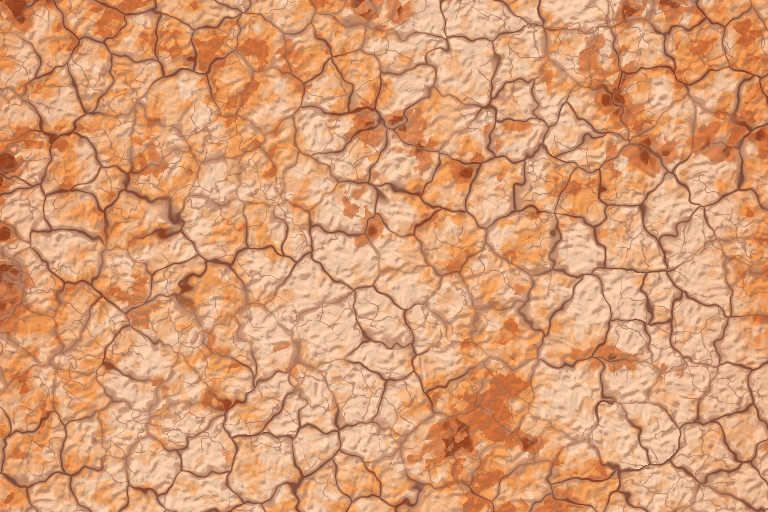
Reproduce this texture procedurally as a Shadertoy shader.

```glsl
// Sunbaked, cracked clay with peach plates, orange stains and flaky relief.

const vec3 PALE   = vec3(0.94, 0.77, 0.635);
const vec3 PEACH  = vec3(0.925, 0.69, 0.505);
const vec3 ORANGE = vec3(0.92, 0.605, 0.35);
const vec3 RUST   = vec3(0.79, 0.43, 0.23);
const vec3 TAN    = vec3(0.76, 0.55, 0.43);
const vec3 UMBER  = vec3(0.48, 0.29, 0.22);
const vec3 OXIDE  = vec3(0.54, 0.23, 0.11);

float hash(vec2 p) {
    vec3 q = fract(p.xyx * vec3(0.1031, 0.1030, 0.0973));
    q += dot(q, q.yzx + 33.33);
    return fract((q.x + q.y) * q.z);
}

vec2 hash2(vec2 p) {
    return vec2(hash(p), hash(p + 57.3));
}

float noise(vec2 p) {
    vec2 i = floor(p), f = fract(p);
    f = f * f * (3.0 - 2.0 * f);
    float low = mix(hash(i), hash(i + vec2(1, 0)), f.x);
    float high = mix(hash(i + vec2(0, 1)), hash(i + 1.0), f.x);
    return mix(low, high, f.y);
}

float fbm(vec2 p, int octaves) {
    float sum = 0.0, total = 0.0, amp = 0.5;
    for (int i = 0; i < octaves; i++) {
        sum += amp * noise(p);
        total += amp;
        p = mat2(1.6, 1.2, -1.2, 1.6) * p + 17.0;
        amp *= 0.55;
    }
    return sum / total;
}

// Cellular noise: x = distance to the cell border, y = random value of the cell
vec2 cells(vec2 p, float jitter) {
    vec2 base = floor(p), nearest = vec2(9), second = vec2(9), id = base;
    for (int y = -1; y <= 1; y++)
    for (int x = -1; x <= 1; x++) {
        vec2 cell = base + vec2(x, y);
        vec2 r = cell + 0.5 + jitter * (hash2(cell) - 0.5) - p;
        if (dot(r, r) < dot(nearest, nearest)) {
            second = nearest;
            nearest = r;
            id = cell;
        } else if (dot(r, r) < dot(second, second)) second = r;
    }
    float border = dot(0.5 * (nearest + second), normalize(second - nearest));
    return vec2(border, hash(id + 91.7));
}

vec2 wobble(vec2 p, float scale, float amount) {
    return p + amount * (vec2(fbm(p * scale, 3), fbm(p * scale + 43.0, 3)) - 0.5);
}

float blob(vec2 p, vec2 center, vec2 size) {
    vec2 d = (p - center) / size;
    return exp(-dot(d, d));
}

float line(float dist, float halfWidth, float soft) {
    return 1.0 - smoothstep(halfWidth - soft, halfWidth + soft, dist);
}

// Flaky surface height, stretched along a slanted direction
float flakes(vec2 p) {
    vec2 q = mat2(0.88, -0.47, 0.47, 0.88) * wobble(p, 16.0, 0.05);
    return fbm(q * vec2(62.0, 105.0), 3);
}

// Broad regions of stronger pigment
float stains(vec2 p) {
    float band = blob(p, vec2(0.92 + 0.05 * sin(p.y * 7.0), 0.45), vec2(0.11, 0.60));
    float corner = blob(p, vec2(0.0, 0.17), vec2(0.22, 0.26));
    float rim = blob(p, vec2(1.5, 0.8), vec2(0.20, 0.35)) + blob(p, vec2(0.1, 1.0), vec2(0.3, 0.15));
    return 0.9 * band + corner + 0.7 * rim;
}

void mainImage(out vec4 fragColor, in vec2 fragCoord) {
    vec2 p = fragCoord / iResolution.y;
    float px = 1.0 / iResolution.y;

    // Plates, hairline cracks and small angular paint flakes
    vec2 bent = wobble(p, 18.0, 0.06) + 0.012 * sin(p.yx * vec2(11.0, 8.0) + 1.3);
    vec2 plate = cells(bent * 10.5, 0.95);
    vec2 hair = cells(wobble(p, 30.0, 0.045) * 19.0 + 5.0, 1.0);
    vec2 shard = cells(mat2(0.8, -0.6, 0.6, 0.8) * wobble(p, 55.0, 0.012) * vec2(36.0, 54.0), 1.0);

    // Pigment: patches with sharp, broken outlines
    float stain = stains(p);
    float heat = 0.50 * fbm(p * 4.5 + 3.0, 3) + 0.50 * fbm(wobble(p, 40.0, 0.03) * 24.0, 4);
    heat += 0.17 * (shard.y - 0.5) + 0.13 * stain + 0.05 * (plate.y - 0.5);
    heat += 0.06 * line(plate.x, 0.07, 0.07) - 0.01;
    vec3 color = mix(PALE, PEACH, smoothstep(0.44, 0.49, heat));
    color = mix(color, ORANGE, smoothstep(0.56, 0.60, heat));
    color = mix(color, RUST, smoothstep(0.66, 0.72, heat));

    // Rare dark iron spots
    float iron = fbm(p * 7.0 + 31.0, 4) + 0.10 * (shard.y - 0.5);
    color = mix(color, RUST, 0.75 * smoothstep(0.66, 0.70, iron));
    color = mix(color, OXIDE, 0.8 * smoothstep(0.75, 0.79, iron));

    // Flaky relief lit from the upper left
    vec2 light = vec2(-0.0022, 0.0034);
    float relief = flakes(p - light) - flakes(p + light);
    color *= 1.0 + clamp(0.34 * relief, -0.20, 0.09);
    color = mix(color, TAN * 0.95, 0.55 * smoothstep(0.16, 0.28, -relief));

    // Dusty chips beside the cracks
    float chips = line(plate.x, 0.085, 0.02) * line(shard.y, 0.42, 0.03);
    color = mix(color, TAN, 0.75 * chips);

    // Hairlines come and go across the plates
    float hairMask = smoothstep(0.42, 0.58, noise(p * 13.0 + 8.0));
    float hairline = line(hair.x, 0.020, 0.012 + 10.0 * px);
    color = mix(color, mix(TAN, UMBER, 0.55), 0.75 * hairMask * hairline);

    // Main cracks: dusty margin, then a thin dark core
    float strength = mix(0.35, 1.0, smoothstep(0.25, 0.55, noise(p * 8.0 + 20.0)));
    float width = mix(0.012, 0.040, noise(p * 24.0));
    color = mix(color, TAN * 0.93, 0.75 * strength * line(plate.x, width + 0.022, 0.012 + 5.0 * px));
    vec3 core = mix(UMBER, OXIDE, smoothstep(0.58, 0.70, heat));
    color = mix(color, core, 0.9 * strength * line(plate.x, width * 0.75, 0.006 + 5.0 * px));

    // Slightly deeper colour toward the sides
    float side = smoothstep(0.45, 0.85, abs(p.x - 0.5 * iResolution.x * px));
    color *= mix(vec3(1.0), vec3(0.97, 0.92, 0.88), side);
    fragColor = vec4(clamp(color, 0.0, 1.0), 1.0);
}
```
